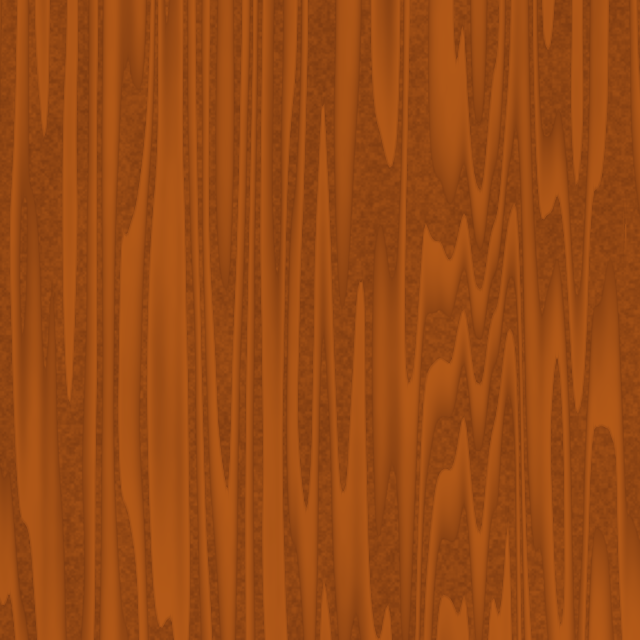
Reproduce this texture procedurally as a Shadertoy shader.

```glsl
const vec3 DARK_WOOD = vec3(0.495, 0.232, 0.064);
const vec3 LIGHT_WOOD = vec3(0.700, 0.348, 0.092);
const float RING_COUNT = 9.0;     // contour bands across the grain field
const float STREAK_COUNT = 1.5;   // extra bands from straight streaks
const float SMOOTH_SHARE = 0.55;  // part of each band that is plain
const float SMOOTH_BRIGHT = 0.95;
const float SMOOTH_FALL = 0.72;
const float PORE_TONE = 0.34;
const float PORE_CONTRAST = 0.60;
const float PORE_SCALE = 150.0;
const float LINE_WIDTH = 0.0013;
const float LINE_DEPTH = 0.26;

float hash(ivec2 cell) {
    uvec2 q = uvec2(cell) * uvec2(1597334677u, 3812015801u);
    uint n = (q.x ^ q.y) * 1597334677u;
    n = (n ^ (n >> 15)) * 2246822519u;
    n ^= n >> 13;
    return float(n >> 8) / 16777216.0;
}

float noise(vec2 p) {
    ivec2 cell = ivec2(floor(p));
    vec2 f = fract(p);
    f = f * f * f * (f * (f * 6.0 - 15.0) + 10.0);
    float low = mix(hash(cell), hash(cell + ivec2(1, 0)), f.x);
    float high = mix(hash(cell + ivec2(0, 1)), hash(cell + ivec2(1, 1)), f.x);
    return mix(low, high, f.y);
}

// Height field stretched along the trunk; its contours are the grain
float grainField(vec2 p) {
    float rings = 0.50 * noise(p * vec2(5.0, 0.65) + vec2(3.3, 7.4));
    rings += 0.35 * noise(p * vec2(12.0, 1.1) + vec2(41.7, 12.8));
    rings += 0.12 * noise(p * vec2(30.0, 1.5) + vec2(83.1, 25.3));
    rings += 0.012 * noise(p * vec2(60.0, 6.0) + vec2(17.9, 61.2));
    float streaks = noise(vec2(p.x * 38.0 + 9.6, 5.5));
    return RING_COUNT * rings + STREAK_COUNT * streaks;
}

void mainImage(out vec4 fragColor, in vec2 fragCoord) {
    vec2 p = fragCoord / iResolution.y;
    float field = grainField(p);
    float slope = max(fwidth(field), 0.0001);
    float aa = min(slope, 0.2);
    float band = fract(field);

    // Plain wood fades from a bright sharp edge into shade
    float fade = min(band / SMOOTH_SHARE, 1.0) * step(band, 0.8);
    float plain = SMOOTH_BRIGHT - SMOOTH_FALL * fade * fade;
    plain += 0.05 * (noise(p * vec2(110.0, 30.0)) - 0.5);

    // Porous wood is darker and mottled
    float pores = 0.6 * noise(p * PORE_SCALE)
                + 0.4 * noise(p * PORE_SCALE * 1.9 + 31.7);
    float cloud = noise(p * vec2(22.0, 9.0) + 57.0) - 0.5;
    float porous = PORE_TONE + PORE_CONTRAST * (pores - 0.5) + 0.16 * cloud;

    float porousMask = smoothstep(SMOOTH_SHARE - aa, SMOOTH_SHARE + aa, band)
                     - smoothstep(1.0 - aa, 1.0, band);
    float tone = mix(plain, porous, clamp(porousMask, 0.0, 1.0));

    // Thin dark outlines, constant in width on the canvas
    float toCanvas = 1.0 / (slope * iResolution.y);
    float outer = min(band, 1.0 - band) * toCanvas / LINE_WIDTH;
    float inner = abs(band - SMOOTH_SHARE) * toCanvas / LINE_WIDTH;
    tone -= LINE_DEPTH * (exp(-outer * outer) + 0.4 * exp(-inner * inner));

    // Broad shading along the boards
    tone += 0.14 * (noise(p * vec2(9.0, 2.2) + 73.0) - 0.5);
    fragColor = vec4(mix(DARK_WOOD, LIGHT_WOOD, clamp(tone, 0.0, 1.05)), 1.0);
}
```
